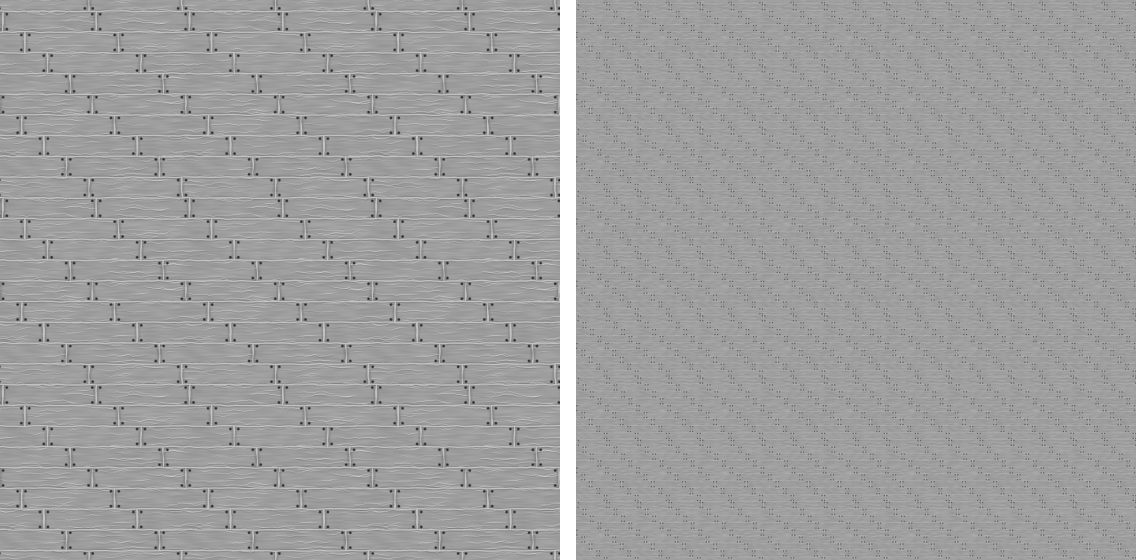
Left: one tile. Right: repeated 3 by 3.
Reproduce this texture map procedurally as a WebGL 1 fragment shader.

```glsl
precision highp float;
// Grey wooden planks, 6 across and 27 down, staggered in a cycle of nine rows.
// Units are plank heights: planks are 4.5 x 1, and details repeat every 9 units.
// Wrapped gradient noise bends the pale gaps and grain; nails pin the corners.

uniform vec2 u_resolution;

const float ROWS = 27.0;
const float CYCLE = 9.0;
const float PLANK_LENGTH = 4.5;
const float ROW_SHIFT = 1.08;
const int STREAKS = 9;

float hash(vec2 p) {
  vec3 q = fract(vec3(p.xyx) * 0.1031);
  q += dot(q, q.yzx + 33.33);
  return fract((q.x + q.y) * q.z);
}

// Whole-number index wrapped into 0 .. period - 1
vec2 wrap(vec2 index, vec2 period) {
  return floor(mod(index + 0.5, period));
}

float corner(vec2 cell, vec2 offset, vec2 period) {
  float angle = 6.28319 * hash(wrap(cell, period) + 7.0);
  return dot(vec2(cos(angle), sin(angle)), offset);
}

float gradientNoise(vec2 p, vec2 period) {
  vec2 c = floor(p);
  vec2 f = p - c;
  vec2 s = f * f * f * (f * (f * 6.0 - 15.0) + 10.0);
  vec2 e = vec2(1.0, 0.0);
  float low = mix(corner(c, f, period), corner(c + e, f - e, period), s.x);
  float high = mix(corner(c + e.yx, f - e.yx, period),
                   corner(c + e.xx, f - e.xx, period), s.x);
  return mix(low, high, s.y);
}

float line(float d, float halfWidth, float pixel) {
  float coverage = clamp((halfWidth - abs(d)) / pixel + 0.5, 0.0, 1.0);
  return min(coverage, 2.0 * halfWidth / pixel);
}

// Signed relief of the wavy grain in one plank: pale ridge, dark lower side
float grainStreaks(vec2 local, vec2 plank, float pixel) {
  float relief = 0.0;
  for (int i = 0; i < STREAKS; i++) {
    float k = float(i);
    vec2 seed = plank * vec2(31.0, 17.0) + k * vec2(5.3, 11.7);
    float spread = (k + hash(seed)) / float(STREAKS);
    float height = 0.5 - 0.47 * cos(3.14159 * spread);
    float middle = PLANK_LENGTH * hash(seed + 3.1);
    float reach = mix(0.5, 1.8, hash(seed + 8.7));
    float taper = smoothstep(0.0, 0.7, reach - abs(local.x - middle));
    vec2 q = vec2(local.x * 1.4, hash(seed + 5.9) * 60.0);
    float bend = 0.16 * gradientNoise(q, vec2(64.0))
               + 0.05 * gradientNoise(q * vec2(3.0, 1.0), vec2(64.0));
    float d = local.y - height - bend;
    float strength = taper * mix(0.4, 1.0, hash(seed + 12.3));
    relief += strength * 0.13 * line(d, 0.008 + 0.012 * taper, pixel);
    relief -= strength * 0.045 * line(d - 0.05, 0.025, pixel);
  }
  return relief;
}

// Long gap between rows: x is its distance, y the strength of a frayed strand
vec2 rowGap(vec2 p, float pixel) {
  float edge = floor(p.y + 0.5);
  float lane = edge * 3.0 + 0.5;
  float d = p.y - edge;
  float wobble = 0.05 * gradientNoise(vec2(p.x * 2.0, lane), vec2(18.0, 27.0));
  float stray = 0.2 * gradientNoise(vec2(p.x * 2.0, lane + 1.0), vec2(18.0, 27.0));
  float mask = gradientNoise(vec2(p.x, lane + 2.0), vec2(9.0, 27.0));
  float strand = line(d - stray, 0.018, pixel) * smoothstep(-0.1, 0.25, mask);
  return vec2(abs(d - wobble), strand);
}

// Short gap at a plank end: x is its distance, y its half width
vec2 endGap(float d, float joint, float y) {
  vec2 q = vec2(joint * 3.0 + 0.5, y * 2.0);
  float bend = 0.06 * gradientNoise(q, vec2(6.0, 18.0));
  float swell = gradientNoise(q + vec2(1.0, 0.0), vec2(6.0, 18.0));
  return vec2(abs(d - bend), 0.036 + 0.035 * swell);
}

void main() {
  vec2 uv = gl_FragCoord.xy / u_resolution;
  float pixel = ROWS / u_resolution.y;
  vec2 p = vec2(uv.x, 1.0 - uv.y) * ROWS - vec2(0.0, 0.545);

  // Plank layout
  float row = floor(p.y);
  float cycleRow = wrap(vec2(row), vec2(CYCLE)).x;
  float x = p.x - 0.14 - ROW_SHIFT * cycleRow;
  float column = floor(x / PLANK_LENGTH);
  vec2 local = vec2(x - column * PLANK_LENGTH, p.y - row);
  vec2 plank = vec2(wrap(vec2(column), vec2(2.0)).x, cycleRow);
  float joint = floor(x / PLANK_LENGTH + 0.5);

  // Wood surface
  float tone = 0.615 + 0.012 * (hash(plank + 41.0) - 0.5);
  tone += 0.05 * gradientNoise(p * vec2(1.0, 10.0), vec2(9.0, 90.0));
  tone += 0.03 * gradientNoise(p * vec2(1.0, 3.0) + 0.5, vec2(9.0, 27.0));
  tone += grainStreaks(local, plank, pixel);

  // Shaded borders and pale gaps
  vec2 across = rowGap(p, pixel);
  vec2 ends = endGap(x - joint * PLANK_LENGTH, joint, p.y);
  tone -= 0.07 * (1.0 - smoothstep(0.03, 0.13, across.x));
  tone -= 0.08 * (1.0 - smoothstep(0.04, 0.2, ends.x));
  tone += 0.1 * across.y;
  float gap = max(line(across.x, 0.031, pixel), line(ends.x, ends.y, pixel));
  tone = mix(tone, 0.76, gap);

  // Nails with a dark core and soft rim
  vec2 inset = min(local, vec2(PLANK_LENGTH, 1.0) - local);
  float nail = length(inset - vec2(0.19, 0.14));
  tone -= 0.1 * (1.0 - smoothstep(0.04, 0.12, nail));
  tone = mix(tone, 0.27, line(nail, 0.062, pixel));
  tone = mix(tone, 0.14, line(nail, 0.028, pixel));

  gl_FragColor = vec4(vec3(clamp(tone, 0.0, 0.8)), 1.0);
}
```
